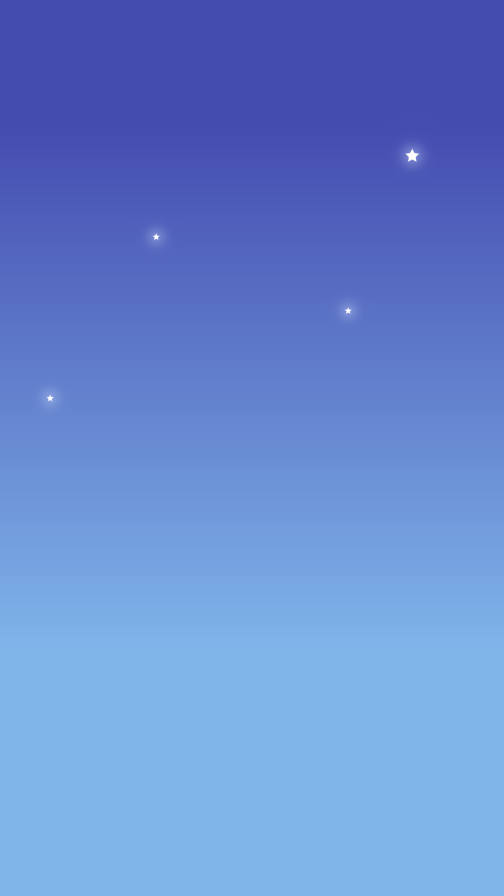
This background is drawn by a Shadertoy shader. Its source:

```glsl
// Dusk sky fading from indigo to pale blue, with four small glowing stars.

const float PI = 3.14159265;

// Signed distance to the edges of a five-pointed star, one tip pointing up.
float starDistance(vec2 p, float radius) {
    float sector = 2.0 * PI / 5.0;
    float angle = mod(atan(p.x, p.y) + 0.5 * sector, sector) - 0.5 * sector;
    vec2 folded = length(p) * vec2(cos(angle), abs(sin(angle)));
    vec2 edge = 0.52 * vec2(cos(0.5 * sector), sin(0.5 * sector)) - vec2(1.0, 0.0);
    vec2 normal = normalize(vec2(edge.y, -edge.x));
    return dot(folded - vec2(radius, 0.0), normal);
}

void mainImage(out vec4 fragColor, in vec2 fragCoord) {
    vec2 uv = fragCoord / iResolution.xy;
    float pixel = 1.0 / iResolution.y;

    // Sky: flat at both ends, a linear ramp between
    vec3 indigo = vec3(0.270, 0.300, 0.690);
    vec3 paleBlue = vec3(0.502, 0.710, 0.918);
    float ramp = clamp((0.857 - uv.y) / 0.587, 0.0, 1.0);
    vec3 color = mix(indigo, paleBlue, ramp);

    // Stars: xy is the place on the canvas, z the radius in canvas heights
    vec3 stars[4] = vec3[4](
        vec3(0.818, 0.826, 0.0078),
        vec3(0.310, 0.7355, 0.0038),
        vec3(0.691, 0.653, 0.0038),
        vec3(0.0995, 0.5555, 0.0038));

    for (int i = 0; i < 4; i++) {
        float radius = stars[i].z;
        vec2 offset = (uv - stars[i].xy) * iResolution.xy / iResolution.y;

        // Soft halo, then the crisp star
        float spread = 0.0065 + 0.3 * radius;
        float halo = (0.2 + 20.0 * radius) * exp(-dot(offset, offset) / (2.0 * spread * spread));
        float body = smoothstep(0.75 * pixel, -0.75 * pixel, starDistance(offset, radius));
        color = mix(color, vec3(0.85, 0.89, 1.0), halo);
        color = mix(color, vec3(1.0), body);
    }

    fragColor = vec4(color, 1.0);
}
```
